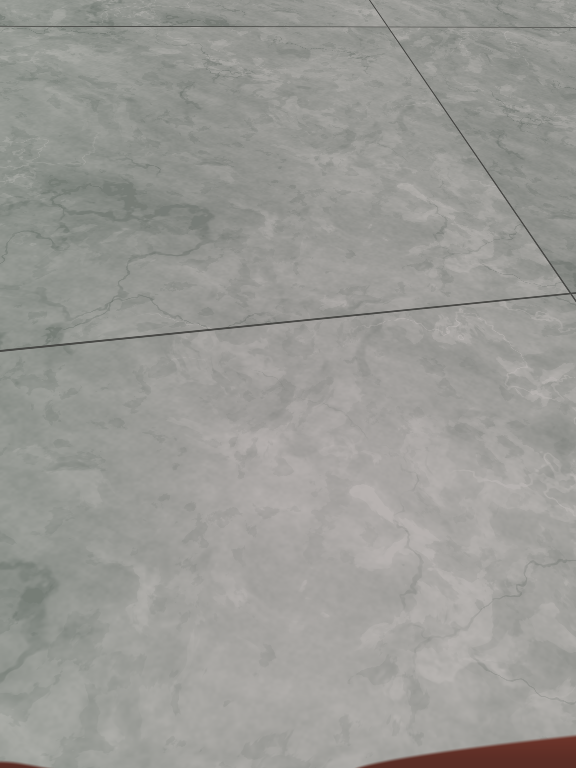
A Shadertoy shader for this texture:

```glsl
#define TILE_SIZE vec2(0.8, 0.574)
#define JOINT_WIDTH vec2(0.0031, 0.0040)
#define PRINT_SHIFT vec2(-0.27, 0.35)
#define CLOUD_CONTRAST 0.95
#define VEIN_WIDTH 0.011
#define CRUST 0.24
#define GRAIN 0.3
#define STONE_DARK vec3(0.515, 0.527, 0.508)
#define STONE_LIGHT vec3(0.672, 0.666, 0.652)
#define JOINT_COLOR vec3(0.25, 0.25, 0.24)
#define RIM_COLOR vec3(0.35, 0.175, 0.145)

float hash(vec2 p) {
    return fract(sin(dot(p, vec2(127.1, 311.7))) * 43758.5453);
}

float noise(vec2 p) {
    vec2 i = floor(p), f = fract(p);
    f = f * f * (3.0 - 2.0 * f);
    return mix(mix(hash(i), hash(i + vec2(1, 0)), f.x),
               mix(hash(i + vec2(0, 1)), hash(i + vec2(1, 1)), f.x), f.y);
}

float fbm(vec2 p) {
    float sum = 0.0, amp = 0.5;
    for (int i = 0; i < 5; i++) {
        sum += amp * noise(p);
        p = mat2(1.6, 1.2, -1.2, 1.6) * p + 3.7;
        amp *= 0.55;
    }
    return sum / 1.055;
}

// Perspective: canvas position to tile units on the floor
vec2 floorCoords(vec2 p) {
    float depth = 1.7025 - 0.1807 * p.x - p.y;
    vec2 edge = vec2(p.x + 0.6856 * p.y - 1.1667, p.y - 0.1007 * p.x - 0.543);
    return edge / (depth * TILE_SIZE);
}

// Jagged thin veins in several directions: pale ones positive, cracks negative
float veins(vec2 m, vec2 warp) {
    vec2 jag = vec2(fbm(m * 13.0 + 3.0), fbm(m * 13.0 + 57.0)) - 0.5;
    float sum = 0.0;
    for (int i = 0; i < 6; i++) {
        float k = float(i), a = 0.5 + 1.1 * k;
        vec2 q = mat2(cos(a), sin(a), -sin(a), cos(a)) * m * vec2(2.2, 3.4);
        float n = abs(noise(q + 0.55 * jag + 0.6 * warp + 19.0 * k) - 0.5);
        float mask = smoothstep(0.5, 0.72, noise(m * 4.5 + jag + 37.0 * k));
        float line = 1.0 - smoothstep(0.25 * VEIN_WIDTH, VEIN_WIDTH, n);
        float halo = 1.0 - smoothstep(0.0, 0.08, n);
        sum += mask * (0.3 * line + 0.07 * halo) * (mod(k, 2.0) < 0.5 ? 1.0 : -1.35);
    }
    return sum;
}

// Stone brightness, 0 = dark, 1 = light
float marble(vec2 m) {
    vec2 warp = vec2(fbm(m * 3.0), fbm(m * 3.0 + 17.3)) - 0.5;
    vec2 strata = vec2(dot(m, vec2(0.77, -0.64)) * 3.5, dot(m, vec2(0.64, 0.77)) * 8.0);
    float clouds = fbm(strata + warp * 2.5 + 5.0);
    float streaks = fbm(strata * vec2(2.0, 5.0) + warp * 5.0 + 11.0);
    float crumble = fbm(m * 27.0 + warp * 7.0);
    float patches = smoothstep(0.42, 0.62, fbm(strata * 0.9 + warp * 2.0 + 31.0));
    float tone = (clouds - 0.5) * CLOUD_CONTRAST + (streaks - 0.5) * 0.4;
    tone += (crumble - 0.5) * mix(0.25, 0.5, patches);

    // Crusty flakes and worn pores with crisp outlines
    tone += CRUST * patches * (smoothstep(0.56, 0.61, crumble) - 0.3);
    float pores = fbm(m * 34.0 + warp * 5.0 + 71.0);
    tone -= CRUST * (1.0 - 0.6 * patches) * smoothstep(0.61, 0.66, pores);

    // Small shadowy pits
    tone -= 0.25 * smoothstep(0.84, 0.95, noise(m * 24.0 + warp * 6.0));
    tone += veins(m, warp);
    return tone + GRAIN * (0.5 * noise(m * 110.0) + 0.5 * noise(m * 230.0) - 0.5);
}

void mainImage(out vec4 fragColor, in vec2 fragCoord) {
    vec2 p = fragCoord / iResolution.xy * vec2(0.75, 1.0);
    vec2 f = floorCoords(p);
    vec2 tile = floor(f);
    vec2 stone = fract(f) + tile.y * PRINT_SHIFT + tile.x * vec2(0.41, 0.23);

    // Room light: soft sheen in front, dimmer far right
    float sheen = exp(-dot(p - vec2(0.45, 0.26), p - vec2(0.45, 0.26)) * 13.0);
    float dim = smoothstep(0.45, 0.75, p.x) * smoothstep(0.6, 0.9, p.y);
    float light = 0.64 - 0.16 * smoothstep(0.35, 0.7, p.y) + 0.2 * sheen - 0.1 * dim;
    light += 0.12 * smoothstep(0.93, 1.0, p.y);
    float tone = light + marble(stone) * mix(1.0, 0.8, sheen);
    vec3 color = mix(STONE_DARK, STONE_LIGHT, clamp(tone, -0.3, 1.25));

    // Warm centre, greenish left side
    float warm = exp(-dot(p - vec2(0.4, 0.42), p - vec2(0.4, 0.42)) * 12.0);
    color += vec3(0.007, -0.003, 0.003) * warm;
    color += vec3(-0.008, 0.004, -0.002) * (1.0 - smoothstep(0.0, 0.35, p.x));

    // Joints
    vec2 d = abs(fract(f + 0.5) - 0.5);
    vec2 dx = dFdx(f), dy = dFdy(f);
    vec2 blur = 0.5 * sqrt(dx * dx + dy * dy);
    vec2 joint = 1.0 - smoothstep(0.5 * JOINT_WIDTH - blur, 0.5 * JOINT_WIDTH + blur, d);
    color = mix(color, JOINT_COLOR, 0.9 * max(joint.x, joint.y));

    // Warm blurred rim along the bottom edge
    float right = 0.045 * pow(clamp((p.x - 0.46) / 0.29, 0.0, 1.0), 0.7);
    float left = 0.011 * (1.0 - smoothstep(0.0, 0.09, p.x));
    float rim = smoothstep(-0.003, 0.003, max(right, left) - 0.003 - p.y);
    color = mix(color, RIM_COLOR + vec3(0.08, 0.03, 0.02) * smoothstep(0.0, 0.05, p.y), rim);

    fragColor = vec4(color, 1.0);
}
```
